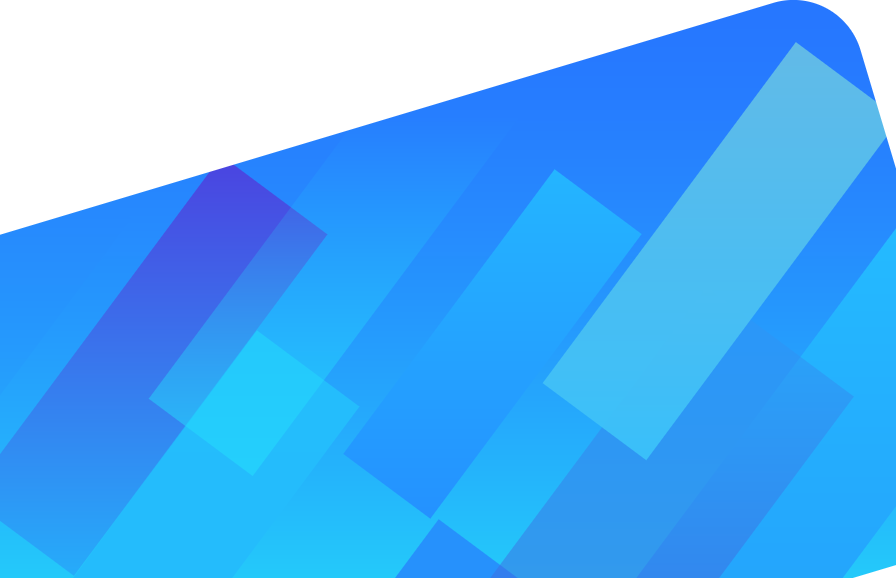
Reproduce this background procedurally as a WebGL 1 fragment shader.

```glsl
precision highp float;
// Tilted rounded blue card on white, crossed by translucent diagonal bars.

uniform vec2 u_resolution;

const vec2 CANVAS = vec2(7.68, 4.95);       // design units, y pointing down
const vec2 CARD_AXIS = vec2(0.958, -0.287); // direction of the card's top edge
const vec2 BAR_AXIS = vec2(-0.5965, 0.8026); // downward direction of the bars
const vec3 WHITE = vec3(1.0);

// Signed distance to a rounded box spanning the corners lo to hi.
float roundedBox(vec2 p, vec2 lo, vec2 hi, float radius) {
  vec2 d = abs(p - 0.5 * (lo + hi)) - 0.5 * (hi - lo) + radius;
  return length(max(d, 0.0)) + min(max(d.x, d.y), 0.0) - radius;
}

// Smooth coverage of a distance field.
float cover(float dist, float pixel) {
  return clamp(0.5 - dist / pixel, 0.0, 1.0);
}

// Coverage of a sharp bar; q holds (across, along).
float bar(vec2 q, vec2 lo, vec2 hi, float pixel) {
  return cover(roundedBox(q, lo, hi, 0.0), pixel);
}

// Position of y within a vertical range, from 0 to 1.
float ramp(float y, float start, float end) {
  return clamp((y - start) / (end - start), 0.0, 1.0);
}

void main() {
  vec2 uv = gl_FragCoord.xy / u_resolution;
  vec2 p = vec2(uv.x, 1.0 - uv.y) * CANVAS;
  float pixel = CANVAS.y / u_resolution.y;

  // Rotated frames of the card and of the bars
  vec2 card = vec2(dot(p, CARD_AXIS), dot(p, vec2(-CARD_AXIS.y, CARD_AXIS.x)));
  vec2 q = vec2(dot(p, vec2(BAR_AXIS.y, -BAR_AXIS.x)), dot(p, BAR_AXIS));

  // Card gradient
  float depth = pow(p.y / CANVAS.y, 1.5);
  vec3 color = mix(vec3(0.15, 0.465, 1.0), vec3(0.14, 0.79, 0.98), depth);

  // Faint bar at the far left
  vec3 faintBlue = vec3(0.15, 0.53, 0.99);
  color = mix(color, faintBlue, 0.15 * bar(q, vec2(-1.0, 0.83), vec2(2.02, 3.58), pixel));

  // Violet bar
  vec3 violet = mix(vec3(0.29, 0.27, 0.88), vec3(0.15, 0.67, 0.98), ramp(p.y, 1.4, 4.9));
  color = mix(color, violet, bar(q, vec2(2.32, -0.063), vec2(3.45, 3.58), pixel));

  // Pair of overlapping cyan bars
  vec3 lowCyan = mix(vec3(0.14, 0.76, 0.99), vec3(0.14, 0.73, 0.99), ramp(p.y, 2.8, 4.9));
  color = mix(color, lowCyan, 0.9 * bar(q, vec2(3.455, 0.957), vec2(4.55, 9.0), pixel));
  vec3 brightCyan = vec3(0.14, 0.86, 0.99);
  float cyanFade = 0.6 * ramp(p.y, 1.0, 4.0);
  color = mix(color, brightCyan, cyanFade * bar(q, vec2(3.06, -9.0), vec2(4.17, 1.98), pixel));

  // Central bar and the short one below it
  vec3 azure = mix(vec3(0.14, 0.71, 1.0), vec3(0.14, 0.57, 1.0), ramp(p.y, 1.45, 4.44));
  color = mix(color, azure, bar(q, vec2(4.68, -1.672), vec2(5.61, 1.365), pixel));
  vec3 deepAzure = vec3(0.15, 0.57, 0.99);
  color = mix(color, deepAzure, bar(q, vec2(5.67, 1.326), vec2(6.6, 9.0), pixel));

  // Wide bar at the right
  vec3 sky = mix(vec3(0.14, 0.73, 1.0), vec3(0.14, 0.65, 0.99), ramp(p.y, 2.0, 4.9));
  color = mix(color, sky, bar(q, vec2(7.33, -9.0), vec2(8.75, 9.0), pixel));

  // Dusky translucent bar
  vec3 dusk = mix(vec3(0.18, 0.60, 0.97), vec3(0.25, 0.42, 0.88), ramp(p.y, 2.5, 4.9));
  color = mix(color, dusk, 0.5 * bar(q, vec2(6.325, -1.64), vec2(7.9, 9.0), pixel));

  // Pale bar on top
  vec3 pale = mix(vec3(0.40, 0.75, 0.90), vec3(0.23, 0.76, 0.98), ramp(p.y, 0.4, 3.9));
  color = mix(color, pale, 0.93 * bar(q, vec2(5.69, -3.78), vec2(6.797, -0.141), pixel));

  // Card outline on white
  float outline = roundedBox(card, vec2(-9.0, 1.926), vec2(6.943, 6.84), 0.6);
  gl_FragColor = vec4(mix(WHITE, color, cover(outline, pixel)), 1.0);
}
```
